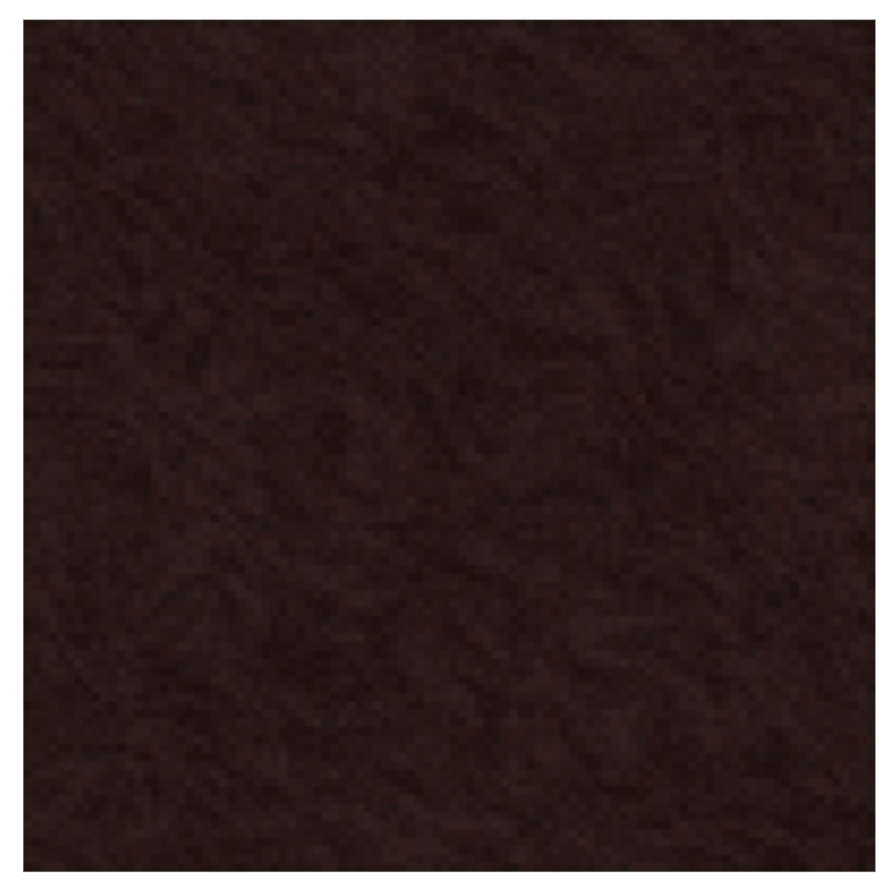
Give the GLSL for this texture, as a Shadertoy shader.

```glsl
// A dark brown leather swatch on a white margin, seen as a coarse mosaic.
// Each mosaic cell samples warped, slanted noise for the creases plus a
// random speckle; neighbouring cells blend over a narrow soft seam.

float hash(vec2 p) {
    vec3 q = fract(vec3(p.xyx) * 0.1031);
    q += dot(q, q.yzx + 33.33);
    return fract((q.x + q.y) * q.z);
}

float noise(vec2 p) {
    vec2 i = floor(p), f = fract(p);
    f = f * f * (3.0 - 2.0 * f);
    return mix(mix(hash(i), hash(i + vec2(1, 0)), f.x),
               mix(hash(i + vec2(0, 1)), hash(i + vec2(1, 1)), f.x), f.y);
}

// Colour of one mosaic cell of the leather
vec3 leatherCell(vec2 cell) {
    // Creases run down to the right and bend with a slow warp
    vec2 warp = vec2(noise(cell / 11.0 + 40.0), noise(cell / 11.0 + 90.0)) - 0.5;
    vec2 bent = cell + 9.0 * warp;
    float along = dot(bent, vec2(0.84, -0.54));
    float across = dot(bent, vec2(0.54, 0.84));
    float crease = noise(vec2(along * 0.27, across * 0.72) + 200.0);

    // Fine speckle and broad, faint light patches
    float speckle = hash(cell + 17.0);
    float patches = noise(cell / 24.0 + 60.0) - 0.5;
    float tone = 0.5 + 0.75 * (crease - 0.5) + 0.5 * (speckle - 0.5) + 0.22 * patches;
    vec3 colour = mix(vec3(0.122, 0.062, 0.058), vec3(0.192, 0.122, 0.118), tone);

    // Drift between reddish and greyish brown
    float redness = noise(cell * 0.6 + 130.0) + 0.6 * hash(cell + 71.0) - 0.8;
    return colour + redness * vec3(0.014, -0.005, -0.010);
}

void mainImage(out vec4 fragColor, in vec2 fragCoord) {
    vec2 uv = fragCoord / iResolution.xy;

    // Swatch coordinates: 0 to 1 inside the white margin
    vec2 swatch = (uv - vec2(0.026, 0.027)) / 0.951;

    // Blend four cells, keeping each cell mostly flat
    vec2 grid = swatch * 100.0 - 0.5;
    vec2 cell = floor(grid);
    vec2 seam = smoothstep(0.2, 0.8, fract(grid));
    vec3 lower = mix(leatherCell(cell), leatherCell(cell + vec2(1, 0)), seam.x);
    vec3 upper = mix(leatherCell(cell + vec2(0, 1)), leatherCell(cell + vec2(1, 1)), seam.x);
    vec3 leather = mix(lower, upper, seam.y);

    // Slightly olive, darker rim, then the white margin
    vec2 fromCentre = abs(swatch - 0.5);
    float edge = max(fromCentre.x, fromCentre.y) - 0.5;
    leather += smoothstep(-0.012, 0.0, edge) * vec3(-0.022, 0.0, -0.022);
    float margin = smoothstep(-0.0012, 0.0012, edge);
    fragColor = vec4(mix(leather, vec3(1.0), margin), 1.0);
}
```
